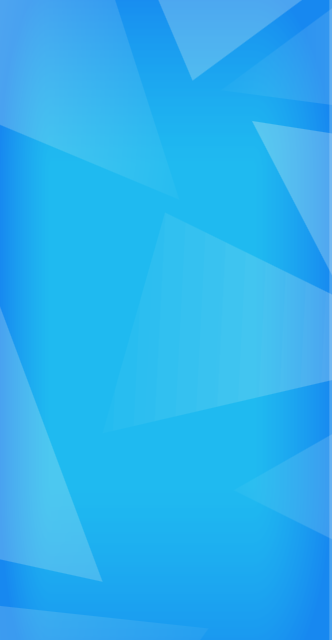
Reproduce this background procedurally as a Shadertoy shader.

```glsl
// Translucent white shards over a cyan field that deepens to blue at its borders.
// Each shard is a triangle whose barycentric weights give both its smooth edges
// and its opacity gradient; points are in canvas fractions, origin lower left.

const vec3 CYAN  = vec3(0.122, 0.73, 0.94);
const vec3 BLUE  = vec3(0.09, 0.535, 0.94);
const vec3 LIGHT = vec3(1.0, 1.0, 0.95);

// Reach of the blue border on each side, its strength and its curve
const float LEFT_REACH   = 0.155;
const float RIGHT_REACH  = 0.24;
const float TOP_REACH    = 0.265;
const float BOTTOM_REACH = 0.25;
const float TOP_STRENGTH    = 0.92;
const float BOTTOM_STRENGTH = 0.74;
const float BORDER_CURVE    = 1.3;
const float BORDER_STEPS    = 22.0;

// Large shard: opacity rises across slanted terraces
const float TERRACE_SLANT  = 0.10;
const float TERRACE_WIDTH  = 0.062;
const float TERRACE_HEIGHT = 0.018;
const float TERRACE_RISE   = 0.31;
const float TERRACE_ORIGIN = 0.21;

const float RIM_START   = 0.992;
const float RIM_OPACITY = 0.22;

float cross2(vec2 a, vec2 b) {
    return a.x * b.y - a.y * b.x;
}

// Soft coverage of the positive side of a linear field
float coverage(float field) {
    return clamp(field / max(fwidth(field), 1e-5) + 0.5, 0.0, 1.0);
}

// Opacity at p of triangle abc, blended from one opacity per corner
float shard(vec2 p, vec2 a, vec2 b, vec2 c, vec3 opacity) {
    float area = cross2(b - a, c - a);
    vec3 weight = vec3(cross2(b - p, c - p), cross2(c - p, a - p),
                       cross2(a - p, b - p)) / area;
    float mask = coverage(weight.x) * coverage(weight.y) * coverage(weight.z);
    return mask * clamp(dot(weight, opacity), 0.0, 1.0);
}

// Cyan centre with a rounded, softly stepped blue falloff towards the borders
vec3 background(vec2 p) {
    float side = max(1.0 - p.x / LEFT_REACH, 1.0 - (1.0 - p.x) / RIGHT_REACH);
    float cap = max(TOP_STRENGTH * (1.0 - (1.0 - p.y) / TOP_REACH),
                    BOTTOM_STRENGTH * (1.0 - p.y / BOTTOM_REACH));
    float depth = min(length(max(vec2(side, cap), 0.0)), 1.0);
    float level = pow(depth, BORDER_CURVE) * BORDER_STEPS;
    level = floor(level) + smoothstep(0.2, 0.8, fract(level));
    return mix(CYAN, BLUE, level / BORDER_STEPS);
}

// Rising opacity, constant along each slanted line, with a sawtooth step
float terraces(vec2 p) {
    float across = p.x - TERRACE_SLANT * p.y;
    float phase = fract(across / TERRACE_WIDTH);
    float saw = 0.5 - phase + smoothstep(0.92, 1.0, phase);
    return TERRACE_RISE * (across - TERRACE_ORIGIN) + TERRACE_HEIGHT * saw;
}

void mainImage(out vec4 fragColor, in vec2 fragCoord) {
    vec2 p = fragCoord / iResolution.xy;
    vec3 color = background(p);

    // Upper shards
    float veil = shard(p, vec2(0.540, 0.688), vec2(0.153, 1.313), vec2(-0.540, 0.922), vec3(0.03, 0.22, 0.40));
    veil += shard(p, vec2(0.580, 0.874), vec2(0.374, 1.126), vec2(1.239, 1.126), vec3(0.23, 0.23, 0.23));
    veil += shard(p, vec2(0.666, 0.859), vec2(1.334, 1.115), vec2(1.334, 0.813), vec3(0.02, 0.23, 0.23));
    veil += shard(p, vec2(0.759, 0.811), vec2(1.241, 0.772), vec2(1.241, 0.329), vec3(0.26, 0.23, 0.23));

    // Large central shard with terraces
    veil += shard(p, vec2(0.497, 0.668), vec2(0.309, 0.323), vec2(1.357, 0.449), vec3(terraces(p)));

    // Lower shards
    veil += shard(p, vec2(0.309, 0.091), vec2(-0.309, 0.951), vec2(-0.309, 0.161), vec3(0.19, 0.24, 0.24));
    veil += shard(p, vec2(0.704, 0.234), vec2(1.296, 0.409), vec2(1.296, 0.081), vec3(0.03, 0.29, 0.29));
    veil += shard(p, vec2(0.628, 0.018), vec2(-0.628, 0.0885), vec2(0.377, -0.164), vec3(0.05, 0.27, 0.10));
    color = mix(color, LIGHT, veil);

    // Thin pale rim along the right side
    color = mix(color, LIGHT, RIM_OPACITY * coverage(p.x - RIM_START));

    fragColor = vec4(color, 1.0);
}
```
